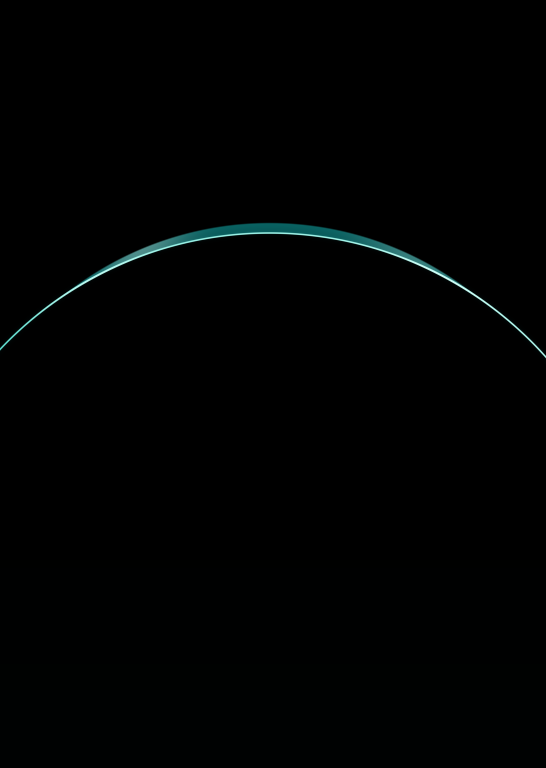
Give the GLSL for this background, as a WebGL 2 fragment shader.

```glsl
#version 300 es
precision highp float;
// A thin luminous arc, like a planet's rim, on a black field.
// Two offset circles enclose a teal crescent above the rim line;
// signed distances shape both, and horizontal ramps tint them.
uniform vec2 u_resolution;
out vec4 fragColor;

const vec3 TEAL = vec3(0.03, 0.34, 0.34);
const vec3 MIST = vec3(0.28, 0.50, 0.49);
const vec3 RIM_CYAN = vec3(0.38, 0.88, 0.82);
const vec3 RIM_WHITE = vec3(0.80, 1.00, 0.97);
const vec3 FLOOR_TINT = vec3(0.0, 0.008, 0.007);

float circle(vec2 p, vec2 center, float radius) {
    return length(p - center) - radius;
}

// Coverage of the region where the distance is negative.
float fill(float d, float soft) {
    return 1.0 - smoothstep(-soft, soft, d);
}

// Coverage of a line of the given half width.
float stroke(float d, float halfWidth, float soft) {
    return fill(abs(d) - halfWidth, soft);
}

// Bell-shaped weight around a position.
float bell(float x, float center, float width) {
    float t = (x - center) / width;
    return exp(-t * t);
}

void main() {
    // Canvas heights, with x measured from the middle.
    vec2 p = gl_FragCoord.xy / u_resolution.y;
    p.x -= 0.5 * u_resolution.x / u_resolution.y;
    float pixel = 1.0 / u_resolution.y;
    float x = p.x + 0.0046;

    float rim = circle(p, vec2(-0.0046, 0.2148), 0.4818);
    float cap = circle(p, vec2(-0.0046, 0.2812), 0.4284);

    // Nearly black ground, barely tinted near the bottom.
    vec3 color = FLOOR_TINT * (1.0 - smoothstep(0.0, 0.4, p.y));

    // Crescent between the circles, paler on its flanks.
    float crescent = fill(cap, pixel) * fill(-rim, pixel);
    float pale = bell(x, -0.165, 0.055) + 0.65 * bell(x, 0.19, 0.07);
    vec3 body = mix(TEAL, MIST, min(pale, 1.0));
    body *= 1.0 + 0.12 * smoothstep(-0.012, 0.0, cap);
    color = mix(color, body, crescent);

    // Bright rim, whitest where the crescent tapers away.
    float tips = bell(abs(x), 0.225, 0.065);
    float whiteness = clamp(0.55 + 0.4 * tips + 0.5 * x
        - 0.4 * smoothstep(0.26, 0.36, -x), 0.0, 1.0);
    vec3 light = mix(RIM_CYAN, RIM_WHITE, whiteness);
    float line = stroke(rim, 0.0010 + 0.0003 * tips, 0.7 * pixel);
    color = mix(color, light, line);

    // Tight halo hugging the line.
    color += TEAL * 0.22 * exp(-abs(rim) / 0.0018) * (1.0 - line);

    fragColor = vec4(color, 1.0);
}
```
